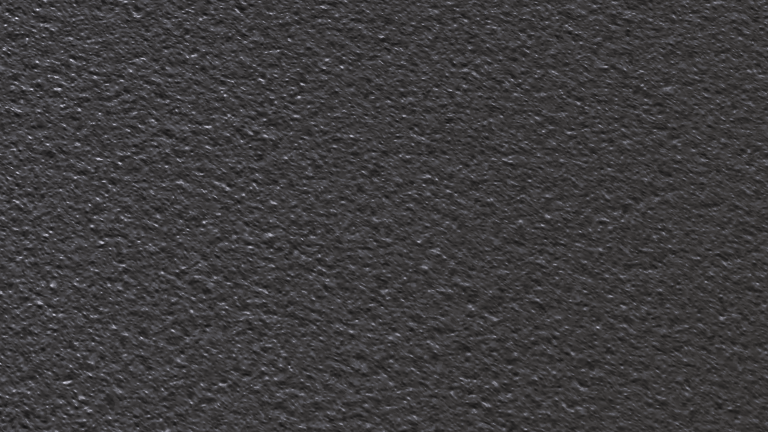
Give the GLSL for this texture, as a Shadertoy shader.

```glsl
// Dark, rough asphalt-like sheet lit from above, glossier on the left.
// Three sizes of cellular bumps and small crisp facets, slightly stretched
// along a falling diagonal, give slopes for shading, pits and cool glints.

vec3 hash3(vec2 cell) {
    vec3 h = fract(cell.xyx * vec3(0.1031, 0.1030, 0.0973));
    h += dot(h, h.yxz + 33.33);
    return fract((h.xxy + h.yzz) * h.zyx);
}

// Sum of one random bump or dent per cell: x = height, yz = gradient.
vec3 cellularRelief(vec2 p) {
    vec2 cell = floor(p);
    vec3 relief = vec3(0.0);
    for (int y = -1; y <= 1; y++) {
        for (int x = -1; x <= 1; x++) {
            vec2 neighbour = cell + vec2(x, y);
            vec3 rnd = hash3(neighbour + 200.0);
            vec2 offset = p - neighbour - rnd.xy;
            float bump = (2.0 * rnd.z - 1.0) * exp(-6.0 * dot(offset, offset));
            relief += bump * vec3(1.0, -12.0 * offset);
        }
    }
    return relief;
}

// Tilt of the nearest stone facet, -1 to 1, with softened borders.
float facetTilt(vec2 p) {
    vec2 cell = floor(p);
    vec2 sum = vec2(0.0, 0.00001);
    for (int y = -1; y <= 1; y++) {
        for (int x = -1; x <= 1; x++) {
            vec2 neighbour = cell + vec2(x, y);
            vec3 rnd = hash3(neighbour + 300.0);
            vec2 offset = p - neighbour - rnd.xy;
            sum += vec2(2.0 * rnd.z - 1.0, 1.0) * exp(-22.0 * dot(offset, offset));
        }
    }
    return sum.x / sum.y;
}

void mainImage(out vec4 fragColor, in vec2 fragCoord) {
    vec2 screen = fragCoord / iResolution.xy;
    vec2 uv = fragCoord / iResolution.y;

    // Grain axes: x runs down to the right, y across the ridges.
    vec2 p = uv * (1.0 + 0.12 * uv.y);
    p += 0.002 * sin(p.yx * vec2(83.0, 71.0) + 2.0 * sin(p * 37.0));
    vec2 grain = vec2(dot(p, vec2(0.82, -0.57)) * 0.8,
                      dot(p, vec2(0.57, 0.82)));

    // Lumps, crumbs, angular facets and fine grit.
    vec3 lumps = cellularRelief(grain * 50.0);
    vec3 crumbs = cellularRelief(grain * 86.0 + 17.3);
    vec3 grit = cellularRelief(grain * 138.0 + 41.7);
    float facets = facetTilt(grain * 104.0 + 63.1);
    vec2 slope = 0.72 * lumps.yz + 0.75 * crumbs.yz + 0.8 * grit.yz;
    float facing = -dot(slope, vec2(-0.45, 0.89)) + 0.6 * facets;

    // Raking light: stronger and glossier towards the upper left.
    float gloss = clamp(1.0 - 0.85 * screen.x + 0.25 * (screen.y - 0.5), 0.0, 1.0);
    float broad = 0.224 + 0.018 * gloss + 0.004 * sin(uv.x * 3.0 + uv.y * 2.0);
    float tone = broad * exp(mix(0.185, 0.27, gloss) * facing);

    // Shadowed pits and sparse wet glints.
    float pit = 1.0 - smoothstep(-0.75, -0.4, lumps.x + 0.4 * crumbs.x);
    tone *= 1.0 - 0.16 * pit;
    float glint = smoothstep(1.8, 2.8, facing + 0.5 * grit.x);
    tone += glint * mix(0.03, 0.10, gloss);

    // Neutral to slightly warm shadows, cool highlights.
    vec3 warm = mix(vec3(1.035, 0.99, 0.975), vec3(1.02, 0.985, 1.0), gloss);
    vec3 cool = vec3(0.99, 0.985, 1.05);
    vec3 colour = tone * mix(warm, cool, smoothstep(0.2, 0.36, tone));
    fragColor = vec4(clamp(colour, 0.0, 1.0), 1.0);
}
```
